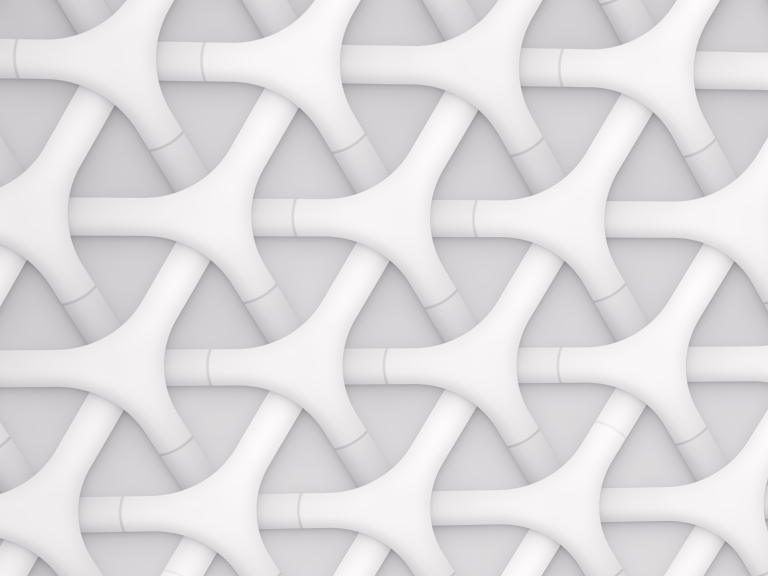
Write a Shadertoy shader that draws this pattern.

```glsl
// White lattice of smooth interlocking three-armed pieces over a soft grey wall

// Geometry, in units of the lattice spacing
const float ARM_HALF_WIDTH = 0.107;
const float FILLET_RADIUS = 0.56;
const float SEAM_DISTANCE = 0.54;
const float SEAM_WIDTH = 0.006;
const float SPACING = 0.316;        // lattice spacing over canvas height

// Brightness
const float WALL_TOP = 0.835;
const float WALL_BOTTOM = 0.872;
const float BODY_TONE = 0.968;
const float RIM_SHADE = 0.105;
const float CAST_SHADOW = 0.17;
const float CONTACT_SHADOW = 0.07;
const vec3 LIGHT_TINT = vec3(1.0, 0.991, 0.993);
const vec3 SHADE_TINT = vec3(1.0, 0.985, 1.004);

const float SECTOR = 2.0943951;     // a third of a turn
const float ROW_HEIGHT = 0.8660254;

struct Piece { float dist; float range; float tone; vec2 normal; };

float hash(vec2 p) {
    vec3 q = fract(vec3(p.xyx) * 0.1031);
    q += dot(q, q.yzx + 33.33);
    return fract((q.x + q.y) * q.z);
}

float valueNoise(vec2 p) {
    vec2 i = floor(p), f = fract(p);
    f = f * f * (3.0 - 2.0 * f);
    return mix(mix(hash(i), hash(i + vec2(1, 0)), f.x),
               mix(hash(i + vec2(0, 1)), hash(i + 1.0), f.x), f.y);
}

// Canvas position (y down) of a lattice coordinate, with slight perspective
vec2 latticeToCanvas(vec2 g) {
    return vec2(0.203 + 0.0078 * g.y + (0.3247 - 0.0045 * g.y) * g.x - 0.004 * g.x * g.x,
                0.105 + 0.276 * g.y - 0.0045 * g.y * g.y + (0.0052 - 0.0036 * g.y) * g.x);
}

vec2 canvasToLattice(vec2 p) {
    vec2 g = vec2(0.0);
    for (int i = 0; i < 6; i++) g += (p - latticeToCanvas(g)) / vec2(0.31, 0.262);
    return g;
}

// Distance and shading of one three-armed piece centred at the origin
Piece makePiece(vec2 p, vec2 site, float aa) {
    Piece piece;
    piece.range = length(p);

    // Fold into one arm: x runs along it, y across it
    float angle = mod(atan(p.y, p.x), 3.0 * SECTOR);
    float arm = min(floor(angle / SECTOR), 2.0);
    float bend = angle - (arm + 0.5) * SECTOR;
    vec2 q = piece.range * vec2(cos(bend), abs(sin(bend)));

    // Straight arm edge joined to a round fillet
    vec2 centre = (ARM_HALF_WIDTH + FILLET_RADIUS) * vec2(0.5773503, 1.0);
    vec2 n = vec2(0.0, 1.0);
    piece.dist = q.y - ARM_HALF_WIDTH;
    if (q.x < centre.x) {
        piece.dist = FILLET_RADIUS - length(centre - q);
        n = normalize(centre - q);
    }
    float turn = (arm + 0.5) * SECTOR;
    vec2 axis = vec2(cos(turn), sin(turn));
    vec2 across = vec2(-axis.y, axis.x) * (bend < 0.0 ? -1.0 : 1.0);
    piece.normal = axis * n.x + across * n.y;

    // Broad light, then the rounded rim
    float tone = BODY_TONE + 0.022 * smoothstep(0.0, 0.5, -p.y);
    tone -= 0.105 * smoothstep(0.02, 0.75, p.y);
    tone -= 0.035 * smoothstep(0.15, 0.75, -p.x);
    tone += 0.012 * (hash(site + 7.0) - 0.5);
    float rim = smoothstep(-0.13, 0.015, piece.dist);
    float away = 0.5 + 0.5 * dot(piece.normal, vec2(-0.2, 0.98));
    tone -= RIM_SHADE * rim * rim * (0.2 + 0.8 * away);

    // Joint line: common on the lower arms, rarer on the others
    float chance = hash(site * 3.1 + arm * 17.0 + 40.0);
    float strength = arm < 0.5 ? 0.09 : (arm < 1.5 ? 0.08 * step(0.5, chance) : 0.04 * step(0.8, chance));
    float along = q.x - SEAM_DISTANCE - 0.05 * (chance - 0.5) + 1.6 * q.y * q.y;
    tone -= strength * (1.0 - smoothstep(SEAM_WIDTH * 0.4, SEAM_WIDTH + aa, abs(along)));
    tone -= 0.15 * strength * smoothstep(-aa, aa, along);
    piece.tone = tone;
    return piece;
}

void sortFarFirst(inout Piece a, inout Piece b) {
    if (a.range < b.range) { Piece t = a; a = b; b = t; }
}

void paint(inout float light, Piece piece, float aa) {
    float gap = max(piece.dist, 0.0);
    float under = 0.2 + 0.8 * smoothstep(-0.8, 0.9, piece.normal.y);
    light -= under * (CAST_SHADOW * exp(-gap / 0.055) + CONTACT_SHADOW * exp(-gap / 0.012)) * 0.8;
    light = mix(light, piece.tone, clamp(0.5 - piece.dist / aa, 0.0, 1.0));
}

void mainImage(out vec4 fragColor, in vec2 fragCoord) {
    vec2 p = vec2(fragCoord.x, iResolution.y - fragCoord.y) / iResolution.y;
    float aa = 1.2 / (iResolution.y * SPACING);

    // The three sites of the surrounding lattice triangle
    vec2 g = canvasToLattice(p);
    vec2 skewed = vec2(g.x - 0.5 * g.y, g.y);
    vec2 cell = floor(skewed), f = fract(skewed);
    vec2 corners[3] = vec2[3](vec2(step(1.0, f.x + f.y)), vec2(1, 0), vec2(0, 1));
    Piece pieces[3];
    for (int i = 0; i < 3; i++) {
        vec2 offset = f - corners[i];
        vec2 local = vec2(offset.x + 0.5 * offset.y, offset.y * ROW_HEIGHT);
        pieces[i] = makePiece(local, cell + corners[i] + 20.0, aa);
    }
    sortFarFirst(pieces[0], pieces[1]);
    sortFarFirst(pieces[1], pieces[2]);
    sortFarFirst(pieces[0], pieces[1]);

    // Cloudy wall, then pieces from low to high
    float light = mix(WALL_TOP, WALL_BOTTOM, p.y) + 0.025 * (valueNoise(p * 9.0) - 0.5);
    for (int i = 0; i < 3; i++) paint(light, pieces[i], aa);

    // Dimmer left side and faint surface mottling
    light -= 0.03 * (1.0 - smoothstep(0.0, 0.5, p.x));
    light += 0.008 * (valueNoise(p * 30.0) - 0.5);
    vec3 tint = mix(SHADE_TINT, LIGHT_TINT, smoothstep(0.75, 0.95, light));
    fragColor = vec4(clamp(light * tint, 0.0, 1.0), 1.0);
}
```
